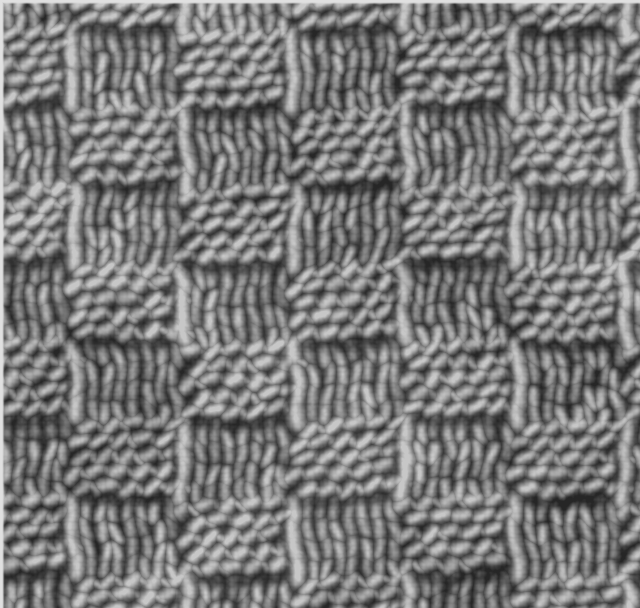
This pattern is drawn by a WebGL 2 fragment shader. Its source:

```glsl
#version 300 es
precision highp float;
// Grey basket-weave knitting: a checkerboard of ribbed knit and bumpy purl blocks.
uniform vec2 u_resolution;
out vec4 fragColor;

const vec2 BLOCKS = vec2(5.79, 7.79);      // blocks across and down
const vec2 ORIGIN = vec2(0.109, 0.053);    // top left corner of the first whole block
const vec2 BLOCK_SIZE = vec2(1.0, 0.705);  // block proportions, in block widths
const vec2 PURL_COUNT = vec2(5.0, 5.0);    // bumps per block
const vec2 KNIT_COUNT = vec2(8.0, 4.0);    // strands per block
const vec2 PURL_HALF = vec2(0.108, 0.058); // half length and half thickness
const vec2 LINK_HALF = vec2(0.075, 0.042);
const vec2 KNIT_HALF = vec2(0.112, 0.052);
const vec2 RIB_HALF = vec2(0.15, 0.078);
const float PURL_TILT = 0.6;
const float LINK_TILT = -0.65;
const float PURL_LIFT = 0.06;
const float PURL_SLANT = 0.09;
const float KNIT_TILT = 0.2;
const float FUZZ = 0.16;
const float SCREEN_LINES = 150.0;
const vec3 GAP_COLOR = vec3(0.15);
const vec3 YARN_COLOR = vec3(0.78);
const vec3 MARGIN_COLOR = vec3(0.88);
const float PI = 3.14159;

float hash(vec2 p) {
  p = fract(p * vec2(0.1031, 0.1137));
  p += dot(p, p.yx + 33.33);
  return fract((p.x + p.y) * p.x * 57.31);
}

bool isKnit(vec2 block) { return mod(block.x + block.y, 2.0) < 0.5; }

// Distance to the nearest scattered point
float cellular(vec2 p) {
  float nearest = 2.0;
  for (int j = -1; j <= 1; j++)
    for (int i = -1; i <= 1; i++) {
      vec2 c = floor(p) + vec2(i, j);
      nearest = min(nearest, length(p - c - vec2(hash(c), hash(c + 71.7))));
    }
  return nearest;
}

// Rounded height of a length of yarn, lit from above
float strand(vec2 d, float angle, vec2 halfSize) {
  float c = cos(angle), s = sin(angle);
  vec2 e = vec2(c * d.x - s * d.y, s * d.x + c * d.y) / halfSize;
  e.y += 0.12;
  return exp(-(e.x * e.x * e.x * e.x + e.y * e.y));
}

// Staggered, tilted bumps joined by thin links of the opposite tilt
float purl(vec2 g) {
  vec2 base = floor(g * PURL_COUNT);
  float height = 0.0;
  for (int j = -2; j <= 2; j++)
    for (int i = -1; i <= 1; i++) {
      vec2 id = base + vec2(i, j);
      if (isKnit(floor(id / PURL_COUNT))) continue;
      float r = hash(id + 7.3), r2 = hash(id + 31.0);
      float odd = mod(id.y, 2.0);
      vec2 center = (id + vec2(0.2 + 0.46 * odd + 0.2 * r2, 0.35 + 0.3 * r)) / PURL_COUNT;
      float across = fract((id.x + 0.5) / PURL_COUNT.x);
      center.y -= PURL_LIFT + PURL_SLANT * (across - 0.5);
      vec2 d = (g - center) * BLOCK_SIZE;
      float bump = strand(d, PURL_TILT + 0.6 * (r - 0.5), PURL_HALF) * (0.84 + 0.22 * r2);
      float link = strand(d - vec2(0.1, 0.0), LINK_TILT + 0.5 * (r2 - 0.5), LINK_HALF);
      height = max(height, max(bump, link * (0.45 + 0.35 * r)));
    }
  return height;
}

// Upright strands leaning in pairs, with a broad rib at the left edge
float knit(vec2 g) {
  vec2 base = floor(g * KNIT_COUNT);
  float height = 0.0;
  for (int j = -1; j <= 1; j++)
    for (int i = -1; i <= 1; i++) {
      vec2 id = base + vec2(i, j);
      if (!isKnit(floor(id / KNIT_COUNT))) continue;
      float column = mod(id.x, KNIT_COUNT.x), r = hash(id + 113.0), r2 = hash(id + 47.0);
      bool rib = column < 0.5;
      vec2 center = (id + vec2(rib ? 0.25 + 0.2 * r : 0.33 + 0.34 * r, 0.3 + 0.4 * r2)) / KNIT_COUNT;
      float lean = rib ? 0.3 * (r2 - 0.3) : (mod(column, 2.0) * 2.0 - 1.0) * KNIT_TILT * 1.4 * r2;
      float h = strand((g - center) * BLOCK_SIZE, PI * 0.5 + lean, rib ? RIB_HALF : KNIT_HALF);
      height = max(height, h * (rib ? 1.0 : 0.62 + 0.36 * r2));
    }
  return height;
}

// Dark, uneven creases left of each rib and under each purl block
float crease(vec2 g) {
  vec2 f = fract(g), block = floor(g), edge = floor(g + 0.5), d = g - edge;
  float side = isKnit(vec2(edge.x, block.y)) ? 0.55 : 0.25;
  side *= sin(PI * f.y) * exp(-pow((d.x + 0.045) / 0.035, 2.0));
  float under = isKnit(vec2(block.x, edge.y)) ? 0.55 + 0.15 * sin(g.x * 23.0 + g.y * 5.0) : 0.0;
  under *= smoothstep(0.0, 0.12, f.x) * (1.0 - smoothstep(0.88, 1.0, f.x));
  under *= exp(-pow((d.y - 0.02) / 0.085, 2.0));
  return (1.0 - side) * (1.0 - under);
}

void main() {
  vec2 uv = gl_FragCoord.xy / u_resolution;
  uv.y = 1.0 - uv.y;
  vec2 g = (uv - ORIGIN) * BLOCKS;
  // Hand-made unevenness
  g += 0.025 * sin(g.yx * vec2(2.3, 1.9) + vec2(0.4, 1.7));
  g += 0.016 * sin(g.yx * vec2(8.1, 9.7) + g * 3.1);

  float height = max(purl(g), knit(g)) * crease(g);
  float fuzz = cellular(g * BLOCK_SIZE * 17.0) - 0.45;
  float drift = 0.05 * sin(g.x * 1.3 + 2.0 * sin(g.y * 0.9)) + 0.03 * sin(g.x * 5.3 + g.y * 4.1);
  vec2 lines = sin(uv * SCREEN_LINES * 2.0 * PI);
  float tone = height - FUZZ * fuzz + drift + 0.01 * (lines.x + lines.y);
  vec3 color = mix(GAP_COLOR, YARN_COLOR, clamp(tone, 0.0, 1.0));

  // Pale margin along the left and top
  float inside = smoothstep(0.003, 0.008, min(uv.x, uv.y));
  fragColor = vec4(mix(MARGIN_COLOR, color, inside), 1.0);
}
```
